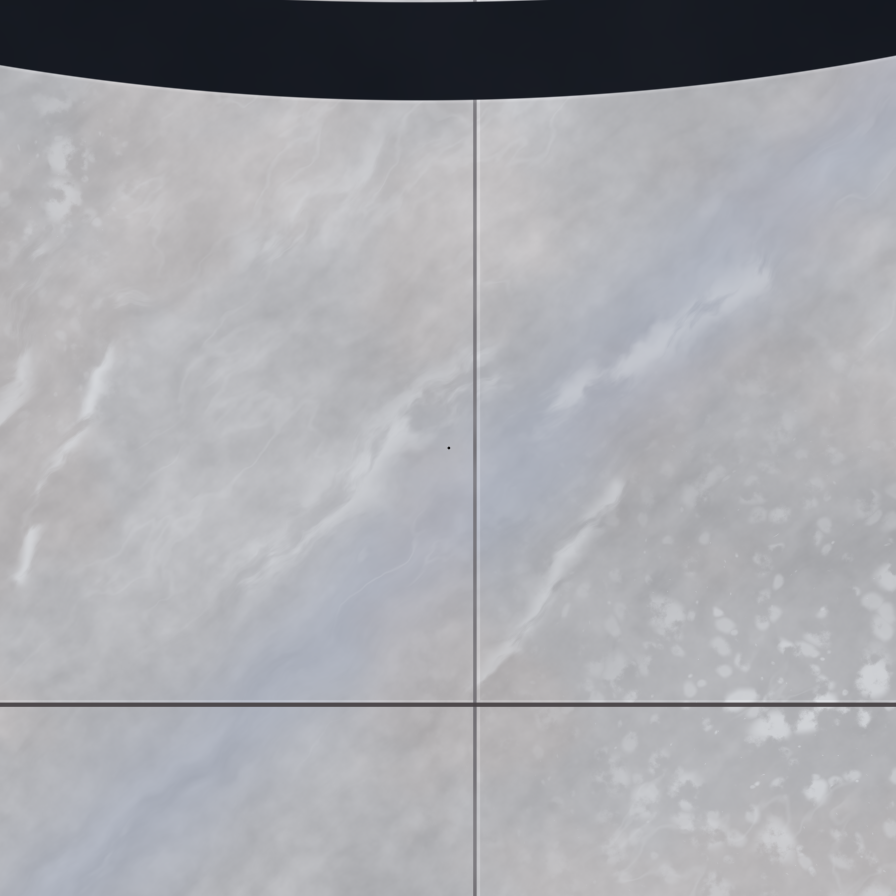
Write a WebGL 2 fragment shader that draws this texture.

```glsl
#version 300 es
precision highp float;
// Large grey marble tiles with diagonal veins, thin joints and a dark curved band on top.

uniform vec2 u_resolution;
out vec4 outColor;

const vec2 TILE_SIZE = vec2(0.80);
const vec2 JOINT_CROSSING = vec2(0.530, 0.2135);
const vec2 JOINT_HALF_WIDTH = vec2(0.0016, 0.0021);
const vec2 VEIN_DIR = vec2(0.72, 0.69);

const vec3 WARM_GREY = vec3(0.715, 0.718, 0.732);
const vec3 COOL_BLUE = vec3(0.665, 0.690, 0.745);
const vec3 SHADE_GREY = vec3(0.57, 0.575, 0.59);
const vec3 VEIN_WHITE = vec3(0.85, 0.86, 0.875);
const vec3 JOINT_UPRIGHT = vec3(0.43, 0.42, 0.44);
const vec3 JOINT_LEVEL = vec3(0.27, 0.25, 0.26);
const vec3 BAND_DARK = vec3(0.088, 0.102, 0.132);

vec2 hash2(vec2 cell) {
  vec3 h = fract(cell.xyx * vec3(0.1031, 0.1030, 0.0973));
  h += dot(h, h.yzx + 33.33);
  return fract((h.xx + h.yz) * h.zy);
}

float valueNoise(vec2 p) {
  vec2 i = floor(p), f = fract(p);
  f = f * f * (3.0 - 2.0 * f);
  vec2 e = vec2(0.0, 1.0);
  return mix(mix(hash2(i).x, hash2(i + e.yx).x, f.x),
             mix(hash2(i + e.xy).x, hash2(i + e.yy).x, f.x), f.y);
}

float fbm(vec2 p) {
  float sum = 0.0, amp = 0.5;
  for (int k = 0; k < 5; k++) {
    sum += amp * valueNoise(p);
    p = mat2(1.6, 1.2, -1.2, 1.6) * p + 7.3;
    amp *= 0.5;
  }
  return sum / 0.97;
}

// Cellular blobs: random radius per cell, many cells stay empty
float flecks(vec2 p) {
  vec2 base = floor(p);
  float cover = 0.0;
  for (int y = -1; y <= 1; y++)
    for (int x = -1; x <= 1; x++) {
      vec2 cell = base + vec2(x, y);
      vec2 rnd = hash2(cell);
      float radius = 0.52 * smoothstep(0.35, 1.0, hash2(cell + 41.0).x);
      cover = max(cover, 1.0 - smoothstep(radius * 0.5, radius + 0.06, length(p - cell - rnd)));
    }
  return cover;
}

float glow(vec2 p, vec2 center, float radius) {
  vec2 d = (p - center) / radius;
  return exp(-dot(d, d));
}

// Soft streak from a to b
float streak(vec2 p, vec2 a, vec2 b, float width) {
  vec2 ab = b - a;
  float t = clamp(dot(p - a, ab) / dot(ab, ab), 0.0, 1.0);
  return glow(p, a + ab * t, width);
}

vec3 marble(vec2 p) {
  vec2 wobble = vec2(fbm(p * 9.0), fbm(p * 9.0 + 31.0)) - 0.5;
  vec2 warped = p + 0.06 * wobble;
  vec2 along = vec2(dot(warped, VEIN_DIR), dot(warped, vec2(-VEIN_DIR.y, VEIN_DIR.x)));
  float cloud = fbm(warped * 5.0 + 3.0);
  float grain = fbm(along * vec2(14.0, 42.0) + 11.0);
  float fine = fbm(p * 60.0);
  float lowerRight = glow(p, vec2(0.92, 0.20), 0.27);

  // Ground clouds and the blue diagonal belt
  vec3 color = WARM_GREY + 0.14 * (cloud - 0.5) + 0.07 * (grain - 0.5) + 0.05 * (fine - 0.5);
  float belt = exp(-pow((along.y + 0.045) / 0.075, 2.0));
  color = mix(color, COOL_BLUE + 0.08 * (grain - 0.5), 0.75 * belt);
  color += vec3(0.012, 0.0, -0.008) * smoothstep(0.5, 0.7, fbm(p * 4.0 + 57.0));

  // Darker mineral patches
  float shade = streak(warped, vec2(0.69, 0.27), vec2(0.83, 0.48), 0.024)
              + 0.6 * glow(warped, vec2(0.76, 0.85), 0.05) + 0.5 * lowerRight;
  color = mix(color, SHADE_GREY, 0.65 * min(shade, 1.0) * smoothstep(0.38, 0.68, cloud * 0.5 + grain * 0.5));

  // White veins, broken up by the grain
  float veins = streak(warped, vec2(0.02, 0.36), vec2(0.15, 0.66), 0.011)
              + 0.7 * streak(warped, vec2(-0.02, 0.50), vec2(0.04, 0.72), 0.018)
              + 0.8 * streak(warped, vec2(0.27, 0.36), vec2(0.54, 0.59), 0.025)
              + 0.7 * streak(warped, vec2(0.54, 0.23), vec2(0.68, 0.45), 0.013)
              + 0.6 * streak(warped, vec2(0.59, 0.54), vec2(0.85, 0.71), 0.019)
              + 0.5 * streak(warped, vec2(0.28, 0.72), vec2(0.48, 0.85), 0.018);
  float hairline = 1.0 - smoothstep(0.0, 0.025, abs(fbm(along * vec2(4.0, 12.0)) - 0.5));
  veins = veins * smoothstep(0.36, 0.60, grain) + 0.22 * hairline * smoothstep(0.45, 0.65, cloud);
  color = mix(color, VEIN_WHITE, 0.75 * min(veins, 1.0));

  // White flecks, mostly low on the right
  float area = lowerRight + 0.7 * glow(p, vec2(0.07, 0.80), 0.09) + 0.4 * glow(p, vec2(0.06, 0.58), 0.09);
  float spots = max(flecks(warped * 19.0), 0.7 * flecks(warped * 43.0 + 5.0));
  return mix(color, VEIN_WHITE, 0.75 * min(area, 1.0) * spots * smoothstep(0.35, 0.60, fine));
}

void main() {
  vec2 uv = gl_FragCoord.xy / u_resolution;
  float aa = 1.0 / min(u_resolution.x, u_resolution.y);
  vec3 color = marble(uv);

  // Joints repeat once per tile; a pale bevel lies beside each
  vec2 offset = (fract((uv - JOINT_CROSSING) / TILE_SIZE + 0.5) - 0.5) * TILE_SIZE;
  vec2 joint = 1.0 - smoothstep(JOINT_HALF_WIDTH - 0.5 * aa, JOINT_HALF_WIDTH + aa, abs(offset));
  vec2 bevel = 1.0 - smoothstep(vec2(0.0008), vec2(0.0025), abs(offset - vec2(0.0042, 0.0035)));
  color += 0.06 * max(bevel.x, bevel.y);
  color = mix(color, JOINT_UPRIGHT, joint.x * (0.70 + 0.25 * valueNoise(uv * 30.0)));
  color = mix(color, JOINT_LEVEL, 0.92 * joint.y);
  color = mix(color, vec3(0.08), 1.0 - smoothstep(0.0008, 0.0022, distance(uv, vec2(0.501, 0.5))));

  // Dark band between two shallow arcs
  float lower = uv.y - 0.888 - 0.178 * pow(uv.x - 0.47, 2.0);
  float upper = 0.9975 + 0.133 * pow(uv.x - 0.465, 2.0) - uv.y;
  color += 0.07 * smoothstep(-0.005, 0.0, lower);
  float band = smoothstep(-aa, aa, lower) * smoothstep(-aa, aa, upper);
  color = mix(color, BAND_DARK + 0.025 * (fbm(uv * 8.0) - 0.5), band);
  outColor = vec4(color, 1.0);
}
```
